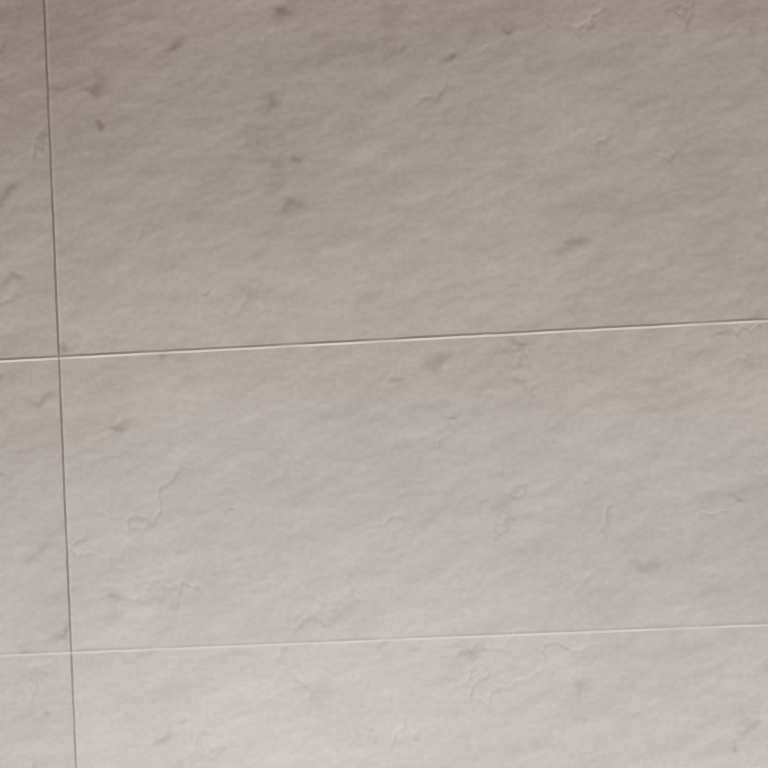
A Shadertoy shader for this texture:

```glsl
// Large pale slate tiles seen slightly askew, split by thin bevelled joints.
// Joints are tilted lines spaced by a formula; the stone is finely embossed
// noise with thin creases and scattered smudges under a soft vertical light.

const vec3 SHADE_STONE = vec3(0.585, 0.535, 0.505);
const vec3 LIT_STONE   = vec3(0.785, 0.764, 0.744);
const vec3 GROOVE      = vec3(0.43, 0.375, 0.34);
const vec3 BEVEL       = vec3(0.85, 0.825, 0.80);

const int   ROW_JOINTS   = 2;
const float FIRST_ROW    = 0.147;   // height of lowest joint at the left edge
const float ROW_STEP     = 0.383;
const float ROW_TILT     = 0.040;
const float TILT_GROWTH  = 0.013;   // perspective: higher joints tilt more
const float COLUMN_FOOT  = 0.099;   // column joint at the bottom edge
const float COLUMN_LEAN  = -0.042;
const float JOINT_HALF   = 0.0014;

const vec2  STONE_SCALE  = vec2(22.0, 44.0);
const float STONE_ANGLE  = 0.25;
const vec2  EMBOSS_STEP  = vec2(-0.0012, 0.0026);
const float EMBOSS_GAIN  = 0.105;
const float CREASE_GAIN  = 0.30;
const float BLOTCH_GAIN  = 0.060;
const float MOTTLE_GAIN  = 0.035;
const float SMUDGE_CELLS = 9.0;
const float SMUDGE_ODDS  = 0.36;
const float GRAIN_GAIN   = 0.022;

float hash(vec2 cell) {
    uvec2 q = uvec2(ivec2(floor(cell))) * uvec2(1597u, 3817u);
    uint n = (q.x ^ (q.y << 7)) * 74773u + q.y;
    n = (n ^ (n >> 15)) * 73471u;
    n = (n ^ (n >> 13)) * 91813u;
    return float((n ^ (n >> 16)) & 65535u) / 65535.0;
}

float noise(vec2 p) {
    vec2 i = floor(p), f = fract(p);
    f = f * f * (3.0 - 2.0 * f);
    return mix(mix(hash(i), hash(i + vec2(1, 0)), f.x),
               mix(hash(i + vec2(0, 1)), hash(i + vec2(1, 1)), f.x), f.y);
}

float fbm(vec2 p) {
    float sum = 0.0, gain = 0.5;
    for (int i = 0; i < 4; i++) {
        sum += gain * noise(p);
        p = mat2(1.6, 1.2, -1.2, 1.6) * p + 17.3;
        gain *= 0.5;
    }
    return sum;
}

mat2 turn(float a) { return mat2(cos(a), -sin(a), sin(a), cos(a)); }

// Short broken creases along the mid level of a warped noise
float creases(vec2 p) {
    vec2 q = turn(STONE_ANGLE) * p * vec2(9.0, 16.0) + 1.7 * fbm(p * 24.0 + 41.0);
    float crease = 1.0 - smoothstep(0.0, 0.08, abs(noise(q) - 0.5));
    return crease * smoothstep(0.55, 0.85, noise(p * 19.0 + 73.0));
}

float stoneHeight(vec2 p) {
    return fbm(turn(STONE_ANGLE) * p * STONE_SCALE) - CREASE_GAIN * creases(p);
}

// Sparse slanted dark flecks, one candidate per grid cell
float smudges(vec2 p) {
    vec2 g = p * SMUDGE_CELLS;
    float dark = 0.0;
    for (int y = -1; y <= 1; y++)
    for (int x = -1; x <= 1; x++) {
        vec2 cell = floor(g) + vec2(x, y);
        vec2 centre = cell + vec2(hash(cell + 11.0), hash(cell + 29.0));
        vec2 d = turn(0.8 * hash(cell + 53.0)) * (g - centre);
        d += 0.16 * (vec2(noise(g * 7.0), noise(g * 7.0 + 31.0)) - 0.5);
        float size = mix(0.05, 0.18, hash(cell + 67.0));
        vec2 e = d * vec2(1.0, 2.2) / size;
        dark += exp(-dot(e, e)) * step(hash(cell + 83.0), SMUDGE_ODDS);
    }
    return min(dark, 1.0);
}

float line(float d, float px) {
    return 1.0 - smoothstep(max(JOINT_HALF - px, 0.0), JOINT_HALF + px, abs(d));
}

void mainImage(out vec4 fragColor, in vec2 fragCoord) {
    vec2 uv = fragCoord / iResolution.xy;
    float px = 0.8 / min(iResolution.x, iResolution.y);
    float wobble = 0.0006 * (noise(uv * 60.0) - 0.5);

    // Joints: groove above and bright bevel below; count rows for the tile id
    float columnDist = uv.x - COLUMN_FOOT - COLUMN_LEAN * uv.y + wobble;
    float columnWear = 0.75 + 0.4 * noise(vec2(uv.y * 30.0, 5.0));
    float groove = line(columnDist, px) * columnWear * mix(0.38, 0.85, uv.y);
    float bevel = 0.10 * line(columnDist - 0.0035, px);
    vec2 tile = vec2(step(0.0, columnDist), 0.0);
    for (int i = 0; i < ROW_JOINTS; i++) {
        float k = float(i);
        float d = uv.y - FIRST_ROW - k * ROW_STEP
                - (ROW_TILT + k * TILT_GROWTH) * uv.x + wobble;
        float wear = 0.6 + 0.6 * noise(vec2(uv.x * 24.0, k * 9.0));
        groove = max(groove, line(d - 0.0022, px) * wear * (0.12 + 0.42 * k));
        bevel = max(bevel, line(d + 0.0010, px) * wear * 0.80);
        tile.y += step(0.0, d);
    }

    // Light: bright low centre, fading upward and toward the upper left
    vec2 fromGlow = (uv - vec2(0.43, 0.14)) / vec2(0.50, 0.30);
    float light = 0.91 - 0.83 * uv.y + 0.14 * exp(-dot(fromGlow, fromGlow));
    light -= 0.14 * smoothstep(0.35, 0.0, uv.x) * uv.y;
    vec3 color = mix(SHADE_STONE, LIT_STONE, clamp(light, -0.1, 1.05));

    // Stone surface, shifted per tile so that no two tiles agree
    vec2 p = uv + tile * vec2(3.7, 5.3);
    vec2 grained = turn(STONE_ANGLE) * p;
    float rough = mix(0.75, 1.15, uv.y);
    float relief = stoneHeight(p + EMBOSS_STEP) - stoneHeight(p - EMBOSS_STEP);
    color += rough * EMBOSS_GAIN * relief;
    color += BLOTCH_GAIN * (fbm(grained * vec2(4.0, 7.0)) - 0.47);
    color += MOTTLE_GAIN * (fbm(grained * vec2(18.0, 34.0) + 9.0) - 0.47);
    color -= rough * (vec3(0.070, 0.074, 0.076) * smudges(p) + 0.020 * creases(p));
    color += GRAIN_GAIN * (noise(uv * vec2(200.0, 250.0)) - 0.5);

    color = mix(color, GROOVE, min(groove, 1.0));
    color = mix(color, BEVEL, min(bevel, 1.0) * (1.0 - 0.5 * groove));
    fragColor = vec4(clamp(color, 0.0, 1.0), 1.0);
}
```
